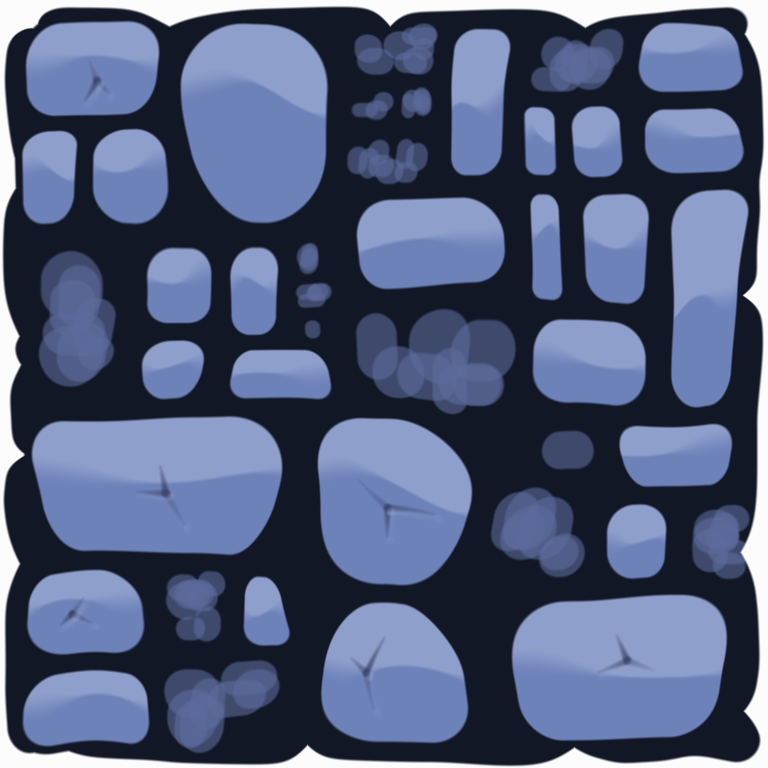
A WebGL 1 fragment shader for this texture:

```glsl
precision highp float;
uniform vec2 u_resolution;

const vec3 PAGE = vec3(0.99);
const vec3 MORTAR = vec3(0.065, 0.09, 0.145);
const vec3 BODY = vec3(0.43, 0.51, 0.73);
const vec3 CAP = vec3(0.56, 0.625, 0.795);
const vec3 PATCH = vec3(0.36, 0.42, 0.61);
const vec3 CRACK = vec3(0.22, 0.26, 0.40);
const float SOFT = 0.0022;

float hash(float n) { return fract(sin(n * 127.1 + 11.7) * 43758.5453); }

float noise(vec2 p) {
  vec2 i = floor(p), f = fract(p);
  f = f * f * (3.0 - 2.0 * f);
  float n = i.x + i.y * 57.0;
  return mix(mix(hash(n), hash(n + 1.0), f.x),
             mix(hash(n + 57.0), hash(n + 58.0), f.x), f.y);
}

float cover(float d) { return 1.0 - smoothstep(-SOFT, SOFT, d); }

float roundBox(vec2 p, vec2 halfSize, float r) {
  vec2 q = abs(p) - halfSize + r;
  return length(max(q, 0.0)) + min(max(q.x, q.y), 0.0) - r;
}

// Random binary splits: returns cell centre and half size
vec4 findCell(vec2 p, out float id) {
  vec2 lo = vec2(0.02), hi = vec2(0.98);
  id = 1.0;
  for (int i = 0; i < 8; i++) {
    vec2 size = hi - lo;
    float h = hash(id);
    if (size.x * size.y < mix(0.014, 0.085, h * h)) break;
    vec2 axis = size.x > size.y ? vec2(1.0, 0.0) : vec2(0.0, 1.0);
    vec2 cut = mix(lo, hi, mix(0.38, 0.62, hash(id + 0.3)));
    float side = step(dot(cut, axis), dot(p, axis));
    lo = mix(lo, cut, axis * side);
    hi = mix(hi, cut, axis * (1.0 - side));
    id = id * 2.0 + side;
  }
  return vec4(lo + hi, hi - lo) * 0.5;
}

// Tapered box with a different radius at each corner
float stoneShape(vec2 q, vec2 halfSize, float id) {
  float taper = mix(-0.4, 0.4, hash(id + 0.41));
  q.x *= 1.0 + 0.5 * (abs(taper) + taper * clamp(q.y / halfSize.y, -1.0, 1.0));
  float corner = step(0.0, q.x) + 2.0 * step(0.0, q.y);
  float r = min(halfSize.x, halfSize.y) * mix(0.62, 1.0, hash(id + 0.13 * corner + 0.5));
  return roundBox(q, halfSize, r);
}

vec3 paintCracks(vec3 col, vec2 q, vec2 halfSize, float id) {
  float reach = min(halfSize.x, halfSize.y);
  vec2 joint = (vec2(hash(id + 0.61), hash(id + 0.62)) - 0.6) * 0.4 * halfSize;
  for (int i = 0; i < 3; i++) {
    float k = float(i);
    float angle = 6.283 * hash(id + 0.63) + k * 2.1 + hash(id + 0.07 * k) - 0.5;
    vec2 arm = reach * mix(0.3, 0.6, hash(id + 0.11 * k + 0.2)) * vec2(cos(angle), sin(angle));
    vec2 v = q - joint;
    float t = clamp(dot(v, arm) / dot(arm, arm), 0.0, 1.0);
    float d = length(v - arm * t) - mix(0.0045, 0.001, t);
    float glow = length(v - arm * t - vec2(0.004, -0.005)) - 0.004;
    float fade = 1.0 - 0.6 * t;
    col = mix(col, CAP, 0.45 * fade * (1.0 - smoothstep(-0.002, 0.004, glow)));
    col = mix(col, CRACK, mix(0.8, 0.4, 0.5 * k) * fade * (1.0 - smoothstep(-0.003, 0.003, d)));
  }
  return col;
}

vec3 stoneColor(vec2 q, vec2 halfSize, float id) {
  vec2 s = q / halfSize;
  float slope = hash(id + 0.71) - 0.5;
  float rim = mix(-0.05, 0.32, hash(id + 0.72)) + 0.4 * slope * s.x
            + 0.11 * sin(s.x * 3.0 + 6.283 * hash(id + 0.73));
  float blur = mix(0.003, 0.02, smoothstep(0.3, 1.0, abs(s.x + slope)));
  vec3 col = mix(BODY, CAP, smoothstep(-blur, blur, (s.y - rim) * halfSize.y));
  bool cracked = min(halfSize.x, halfSize.y) > 0.055 && hash(id + 0.74) > 0.3;
  return cracked ? paintCracks(col, q, halfSize, id) : col;
}

// Overlapping translucent blobs
vec3 paintPatch(vec3 col, vec2 q, vec2 halfSize, float id) {
  for (int i = 0; i < 8; i++) {
    float k = id + 0.093 * float(i);
    vec2 size = min(halfSize.x, halfSize.y) * mix(vec2(0.32), vec2(0.65), vec2(hash(k), hash(k + 0.02)));
    vec2 spot = (2.0 * vec2(hash(k + 0.04), hash(k + 0.06)) - 1.0) * (halfSize - size);
    float d = roundBox(q - spot, size, min(size.x, size.y));
    col = mix(col, PATCH, 0.6 * cover(d));
  }
  return col;
}

// Uneven page margin with rounded lobes and narrow notches
float margin(float t, float side) {
  float n = noise(vec2(t * 9.0, side * 7.0 + 3.0));
  float notch = 1.0 - abs(sin(t * 11.0 + 2.5 * n + side));
  return 0.003 + 0.022 * notch * notch + 0.012 * n;
}

void main() {
  vec2 p = gl_FragCoord.xy / u_resolution;
  vec2 side = step(0.5, p);
  vec2 inset = vec2(margin(p.y, side.x), margin(p.x, side.y + 4.0));
  float wall = roundBox(p - 0.5, 0.5 - inset, 0.04);

  vec2 warped = p + 0.022 * (vec2(noise(p * 8.0), noise(p * 8.0 + 31.0)) - 0.5);
  float id;
  vec4 cell = findCell(warped, id);
  vec2 q = warped - cell.xy;
  bool isPatch = hash(id + 0.81) < 0.28 && cell.z * cell.w < 0.0125;

  vec3 col = MORTAR;
  if (isPatch) {
    col = paintPatch(col, q, cell.zw - 0.006, id);
  } else {
    vec2 halfSize = (cell.zw - 0.010) * mix(0.92, 1.0, hash(id + 0.83));
    float d = stoneShape(q, halfSize, id);
    col = mix(col, stoneColor(q, halfSize, id), cover(d));
    wall = min(wall, d - 0.010);
  }
  gl_FragColor = vec4(mix(PAGE, col, cover(wall)), 1.0);
}
```
